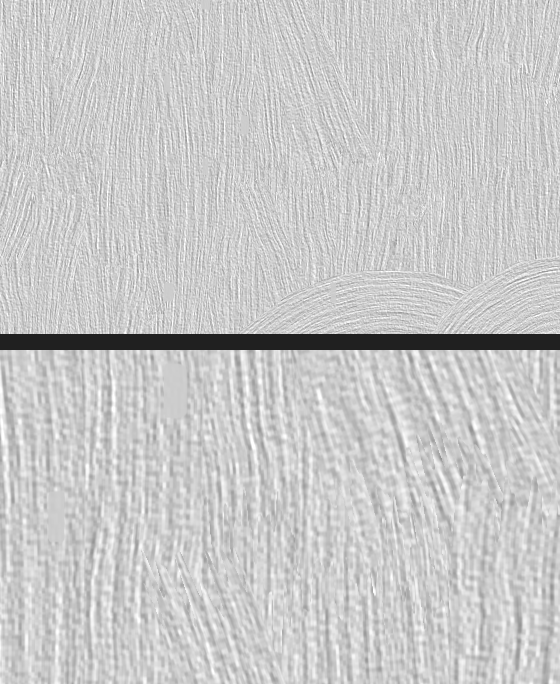
Top, the full canvas; bottom, a detail of the centre.
A Shadertoy shader for this texture:

```glsl
// Pale grey plaster combed by overlapping brush strokes with fine bristle lines.

const float STROKES = 38.0;
const float MEAN_TONE = 0.803;

float hash(vec2 p) {
    vec3 q = fract(vec3(p.xyx) * 0.1031);
    q += dot(q, q.yzx + 33.33);
    return fract((q.x + q.y) * q.z);
}

// Value noise with narrow transitions, so that its cells stay crisp
float noise(vec2 p) {
    vec2 cell = floor(p);
    vec2 f = smoothstep(0.15, 0.85, fract(p));
    float low = mix(hash(cell), hash(cell + vec2(1, 0)), f.x);
    float high = mix(hash(cell + vec2(0, 1)), hash(cell + vec2(1, 1)), f.x);
    return mix(low, high, f.y);
}

// Side-lit noise centred on zero: a cell minus a share of its neighbour
float emboss(vec2 p, vec2 lightStep, float share) {
    return noise(p) - 0.5 - share * (noise(p + lightStep) - 0.5);
}

// Signed relief of bristle marks; uv.x runs across the stroke, uv.y along it
float bristles(vec2 uv, float seed, float wobble) {
    vec2 shift = vec2(seed * 17.0 + 300.0, seed * 9.0 + 200.0);
    uv.x += wobble * (noise(vec2(uv.y * 11.0, uv.x * 4.0) + shift) - 0.5);
    vec2 across = vec2(1.0, 0.0);
    float ridges = emboss(uv * vec2(190.0, 6.0) + shift, across, 0.8);
    float hairs = emboss(uv * vec2(290.0, 28.0) + shift * 1.3, across, 0.7);
    float grain = emboss(uv * vec2(300.0, 190.0) + shift * 1.7, vec2(1.0, 0.7), 0.7);
    return 0.125 * ridges + 0.12 * hairs + 0.135 * grain;
}

// Lays a stroke over the relief with a crisp rim
float lay(float below, float relief, float dist) {
    return mix(relief, below, smoothstep(-0.0015, 0.0015, dist));
}

// A long, slightly bent stroke that fans out towards one end
float straightStroke(float below, vec2 p, float id) {
    vec2 center = vec2(fract(id * 0.618 + 0.1) * 1.75 - 0.04,
                       hash(vec2(id, 3.0)) * 1.1 - 0.05);
    float lean = 0.13 * cos(center.x * 4.0) + 0.44 * (hash(vec2(id, 5.0)) - 0.5);
    float halfWidth = mix(0.05, 0.12, hash(vec2(id, 7.0)));
    float halfLength = mix(0.22, 0.52, hash(vec2(id, 11.0)));
    float bend = (hash(vec2(id, 13.0)) - 0.5) * 0.4;
    float taper = (hash(vec2(id, 17.0)) - 0.5) * 0.9;

    vec2 q = p - center;
    float c = cos(lean), s = sin(lean);
    q = vec2(c * q.x - s * q.y, s * q.x + c * q.y);
    q.x -= bend * q.y * q.y;
    float spread = clamp(1.0 + taper * q.y / halfLength, 0.5, 1.5);
    vec2 uv = vec2(q.x / spread, q.y);

    // Single bristles lift off at different points
    float liftOff = 0.1 * noise(vec2(uv.x * 190.0 + id * 7.0, id));
    float dist = max(abs(q.x) - halfWidth * spread,
                     abs(q.y) - halfLength + liftOff);
    float wobble = mix(0.002, 0.014, hash(vec2(id, 19.0)));
    return lay(below, bristles(uv, id, wobble), dist);
}

// A wide sweep whose bristle lines follow a circle
float arcStroke(float below, vec2 p, vec2 center, float radius, float seed) {
    vec2 q = p - center;
    float r = length(q);
    vec2 uv = vec2(r, atan(q.x, q.y) * radius);
    float edge = radius + 0.012 * (noise(vec2(uv.y * 16.0, seed)) - 0.5);
    return lay(below, bristles(uv, seed, 0.006), r - edge);
}

void mainImage(out vec4 fragColor, in vec2 fragCoord) {
    vec2 p = fragCoord / iResolution.y;

    // Upright ground coat, then the strokes from oldest to newest
    float relief = bristles(p, 91.0, 0.002);
    for (float id = 0.0; id < STROKES; id++) {
        relief = straightStroke(relief, p, id);
    }

    // Plumb panel in the upper left corner
    float panelEnd = 0.5 + 0.12 * noise(vec2(p.x * 190.0, 5.0));
    float panel = max(p.x - 0.155, panelEnd - p.y);
    relief = lay(relief, 1.15 * bristles(p, 71.0, 0.0), panel);

    // Sweeps along the lower right
    relief = arcStroke(relief, p, vec2(1.17, -0.47), 0.66, 61.0);
    relief = arcStroke(relief, p, vec2(1.72, -0.27), 0.51, 67.0);

    // Rare smooth slivers where the brush never touched
    float calm = smoothstep(0.965, 0.975, noise(p * vec2(26.0, 8.0) + 40.0));
    relief *= 1.0 - 0.9 * calm;

    float tone = MEAN_TONE + relief;
    fragColor = vec4(vec3(clamp(tone, 0.0, 1.0)), 1.0);
}
```
